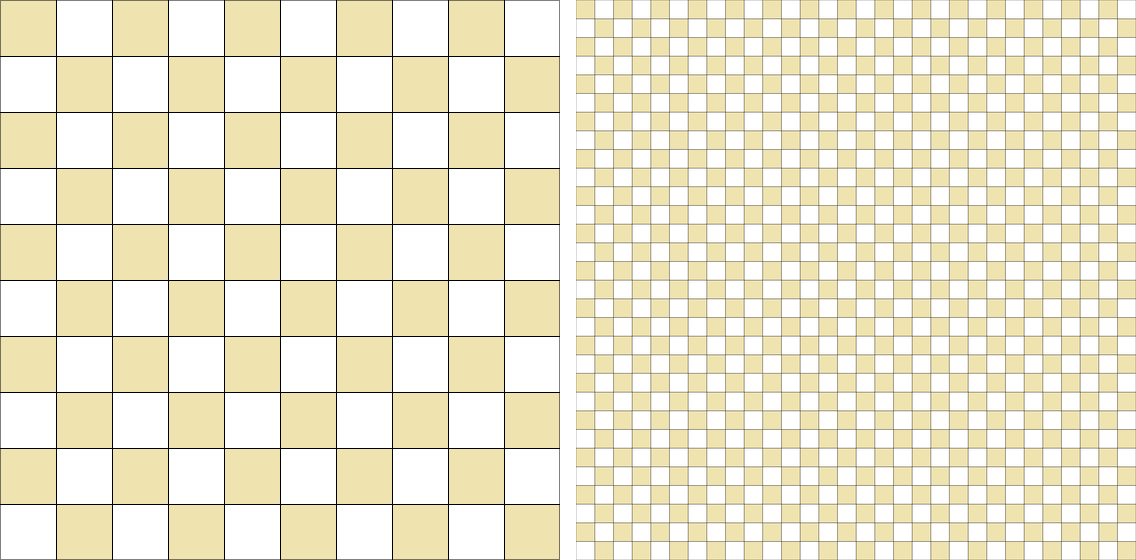
Left, the tile; right, the same tile 3 across and 3 down.
Reproduce this pattern procedurally as a WebGL 2 fragment shader.

```glsl
#version 300 es
precision highp float;
// Checkerboard of cream and white squares divided by thin black grid lines.

uniform vec2 u_resolution;
out vec4 fragColor;

const float CELLS = 10.0;            // squares across and down (even, so it tiles)
const float LINE_WIDTH = 0.00195;    // fraction of the canvas
const float LINE_SHIFT = 0.0009;     // inner line offset right and down, fraction of the canvas
const vec3 WHITE = vec3(1.0);
const vec3 CREAM = vec3(0.937, 0.890, 0.690);
const vec3 LINE_COLOR = vec3(0.0);

// Soft step one pixel wide: the share of the pixel that lies past an edge
vec2 pastEdge(vec2 position, vec2 edge) {
    return clamp(position - edge + 0.5, 0.0, 1.0);
}

void main() {
    // Measure from the top left, where the first cream square sits
    vec2 uv = gl_FragCoord.xy / u_resolution;
    uv.y = 1.0 - uv.y;
    vec2 position = uv * u_resolution;

    // Nearest inner grid line, aligned to whole pixels so every line is equally sharp
    vec2 lineIndex = floor(uv * CELLS + 0.5);
    vec2 thickness = max(vec2(1.0), floor(LINE_WIDTH * u_resolution + 0.5));
    vec2 center = (lineIndex / CELLS + LINE_SHIFT) * u_resolution;
    vec2 innerStart = floor(center - 0.5 * (thickness - 1.0));

    // The line on the canvas border is shared: half on each opposite edge
    vec2 borderStart = lineIndex / CELLS * u_resolution - 0.5 * thickness;
    vec2 isInner = step(0.5, mod(lineIndex, CELLS));
    vec2 lineStart = mix(borderStart, innerStart, isInner);

    // Squares: the side flips sign at the middle of each line
    vec2 parity = 1.0 - 2.0 * mod(lineIndex, 2.0);
    vec2 side = parity * (2.0 * pastEdge(position, lineStart + 0.5 * thickness) - 1.0);
    vec3 color = mix(WHITE, CREAM, 0.5 + 0.5 * side.x * side.y);

    // Grid lines
    vec2 coverage = pastEdge(position, lineStart) - pastEdge(position, lineStart + thickness);
    color = mix(color, LINE_COLOR, max(coverage.x, coverage.y));

    fragColor = vec4(color, 1.0);
}
```
